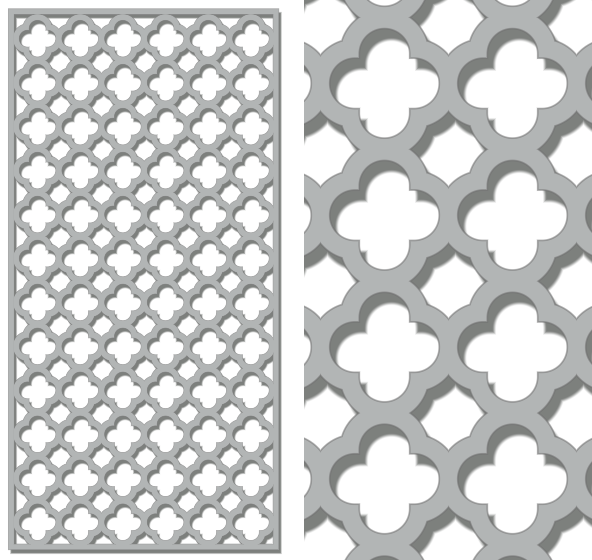
Left, the full canvas; right, a detail of the centre.
Write a Shadertoy shader that draws this pattern.

```glsl
// Lengths are in canvas heights, measured from the canvas centre.
const vec2 GRID_COUNT = vec2(6.0, 12.0);
const vec2 GRID_PITCH = vec2(0.0762, 0.0785);
const vec2 GRID_CENTER = vec2(0.0003, -0.0007);
const float LOBE_OFFSET = 0.0176;
const float LOBE_RADIUS = 0.0150;
const float BAND_WIDTH = 0.0115;

const vec2 FRAME_CENTER = vec2(-0.0007, 0.0013);
const vec2 FRAME_HALF = vec2(0.2415, 0.4831);
const float FRAME_WIDTH = 0.0104;

const vec2 SHADOW_OFFSET = vec2(0.0042, -0.0066);
const float SHADOW_SOFTNESS = 0.0010;
const float OUTLINE_HALF_WIDTH = 0.0005;

const vec3 PAPER_COLOR = vec3(1.0);
const vec3 PANEL_COLOR = vec3(0.70, 0.71, 0.71);
const vec3 SHADOW_COLOR = vec3(0.49, 0.50, 0.49);
const vec3 OUTLINE_COLOR = vec3(0.42);

float boxDistance(vec2 p, vec2 halfSize) {
    vec2 q = abs(p) - halfSize;
    return length(max(q, 0.0)) + min(max(q.x, q.y), 0.0);
}

// Two crossed capsules form the four-lobed opening.
float quatrefoilDistance(vec2 p, float offset, float radius) {
    vec2 q = abs(p);
    if (q.y > q.x) q = q.yx;
    return length(vec2(max(q.x - offset, 0.0), q.y)) - radius;
}

// Offset from the nearest centre of a finite, centred grid.
vec2 repeatGrid(vec2 p, vec2 pitch, vec2 count) {
    vec2 last = count - 1.0;
    vec2 cell = clamp(floor(p / pitch + 0.5 * count), vec2(0.0), last);
    return p - (cell - 0.5 * last) * pitch;
}

float latticeDistance(vec2 p) {
    vec2 local = repeatGrid(p - GRID_CENTER, GRID_PITCH, GRID_COUNT);
    float opening = quatrefoilDistance(local, LOBE_OFFSET, LOBE_RADIUS);
    return max(-opening, opening - BAND_WIDTH);
}

float frameDistance(vec2 p) {
    float outer = boxDistance(p - FRAME_CENTER, FRAME_HALF);
    return max(outer, -outer - FRAME_WIDTH);
}

float panelDistance(vec2 p) {
    return min(latticeDistance(p), frameDistance(p));
}

// Coverage of the region where distance is negative.
float coverage(float distance, float blur) {
    return 1.0 - smoothstep(-blur, blur, distance);
}

void mainImage(out vec4 fragColor, in vec2 fragCoord) {
    vec2 p = (fragCoord - 0.5 * iResolution.xy) / iResolution.y;
    float edge = 0.7 / iResolution.y;

    // Shadow cast down and to the right
    float shadow = panelDistance(p - SHADOW_OFFSET);
    vec3 color = mix(PAPER_COLOR, SHADOW_COLOR,
                     coverage(shadow, edge + SHADOW_SOFTNESS));

    // Flat panel face with a fine outline
    float panel = panelDistance(p);
    color = mix(color, PANEL_COLOR, coverage(panel, edge));
    float outline = coverage(abs(panel) - OUTLINE_HALF_WIDTH, edge);
    color = mix(color, OUTLINE_COLOR, 0.55 * outline);

    fragColor = vec4(color, 1.0);
}
```
